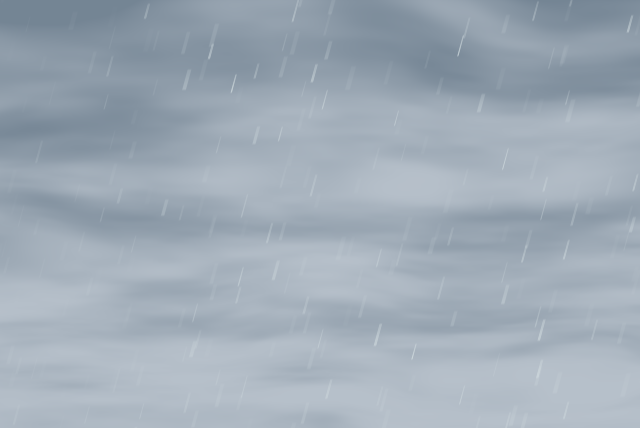
A Shadertoy shader for this texture:

```glsl
const vec3 STORM_DARK = vec3(0.455, 0.520, 0.580);
const vec3 MIST_LIGHT = vec3(0.715, 0.753, 0.792);
const vec3 RAIN_COLOR = vec3(0.84, 0.88, 0.89);
const float TOP_TONE = 0.20;        // brightness at the top, 0 dark to 1 light
const float BOTTOM_TONE = 0.89;
const float CLOUD_CONTRAST = 1.35;
const float TONE_GAIN = 1.45;       // steepness of the tone curve
const float TONE_PIVOT = 0.65;
const float SHOULDER = 0.22;        // softness of the brightest tones
const float RAIN_SLANT = 0.27;      // sideways drift per unit of height
const vec2 RAIN_CELL = vec2(0.115, 0.135);
const float RAIN_AMOUNT = 0.52;
const int RAIN_LAYERS = 4;

float hash(vec2 p) {
    vec3 q = fract(p.xyx * 0.1031);
    q += dot(q, q.yzx + 33.33);
    return fract((q.x + q.y) * q.z);
}

float valueNoise(vec2 p) {
    vec2 i = floor(p), f = p - i;
    f = f * f * f * (f * (f * 6.0 - 15.0) + 10.0);
    return mix(mix(hash(i), hash(i + vec2(1, 0)), f.x),
               mix(hash(i + vec2(0, 1)), hash(i + vec2(1, 1)), f.x), f.y);
}

float fbm(vec2 p) {
    float sum = 0.0, amp = 0.54;
    for (int i = 0; i < 4; i++) {
        sum += amp * valueNoise(p);
        p = mat2(1.9, 0.12, -0.12, 1.9) * p + 17.3;
        amp *= 0.46;
    }
    return sum;
}

// Flat cloud banks that get thinner and paler towards the horizon
float cloudTone(vec2 p, float aspect) {
    float depth = 1.0 - p.y;
    vec2 q = vec2((p.x - 0.5 * aspect) * (1.3 + 2.0 * depth),
                  4.5 * depth + 6.5 * depth * depth) + 40.0;
    q.y += 0.9 * (valueNoise(q * vec2(1.1, 0.5) + 7.0) - 0.5);
    float base = mix(TOP_TONE, BOTTOM_TONE, pow(max(depth, 0.0), 0.6));
    float strength = CLOUD_CONTRAST * mix(1.0, 0.42, depth);
    float tone = base + strength * (fbm(q) - 0.5);

    // Steeper curve with a soft upper limit
    tone = TONE_PIVOT + TONE_GAIN * (tone - TONE_PIVOT);
    float blend = max(SHOULDER - abs(tone - 1.0), 0.0) / SHOULDER;
    return max(min(tone, 1.0) - 0.25 * SHOULDER * blend * blend, 0.0);
}

// One slanted streak per occupied cell; blur 0 is sharp, 1 is out of focus
float rainLayer(vec2 p, float blur, float seed, float pixel) {
    vec2 q = vec2(p.x - RAIN_SLANT * p.y, p.y) / RAIN_CELL + seed * vec2(5.37, 3.71);
    q.y += 7.0 * hash(vec2(floor(q.x), seed + 50.0));
    vec2 cell = floor(q) + 100.0 + seed * 31.0;
    vec2 jitter = vec2(hash(cell), hash(cell + 19.7));
    vec2 offset = (fract(q) - mix(vec2(0.12, 0.26), vec2(0.88, 0.74), jitter)) * RAIN_CELL;

    float halfWidth = mix(0.0014, 0.0048, blur) * mix(0.8, 1.2, hash(cell + 3.1));
    float halfLength = mix(0.018, 0.029, hash(cell + 8.4));
    float soft = max(pixel, 0.001 + 0.001 * blur);
    float across = 1.0 - smoothstep(halfWidth - soft, halfWidth + soft, abs(offset.x));
    float along = 1.0 - smoothstep(halfLength - 0.005, halfLength + 0.002, abs(offset.y));
    float taper = mix(1.0, 0.65, smoothstep(-halfLength, halfLength, offset.y));

    float present = step(hash(cell + 27.9), RAIN_AMOUNT);
    float glow = hash(cell + 41.3);
    float opacity = mix(0.12 + 0.65 * glow * glow, 0.04 + 0.17 * glow * glow, blur);
    return present * opacity * across * along * taper;
}

void mainImage(out vec4 fragColor, in vec2 fragCoord) {
    vec2 p = fragCoord / iResolution.y;
    float aspect = iResolution.x / iResolution.y;
    float pixel = 0.6 / iResolution.y;

    // Sky
    vec3 color = mix(STORM_DARK, MIST_LIGHT, cloudTone(p, aspect));

    // Rain, from blurred to sharp, sparser on the left
    float density = mix(0.25, 1.0, smoothstep(0.05, 0.4, p.x / aspect));
    for (int i = 0; i < RAIN_LAYERS; i++) {
        float blur = 1.0 - float(i) / float(RAIN_LAYERS - 1);
        float rain = rainLayer(p, blur, float(i + 1), pixel);
        color = mix(color, RAIN_COLOR, rain * density);
    }

    fragColor = vec4(color, 1.0);
}
```
